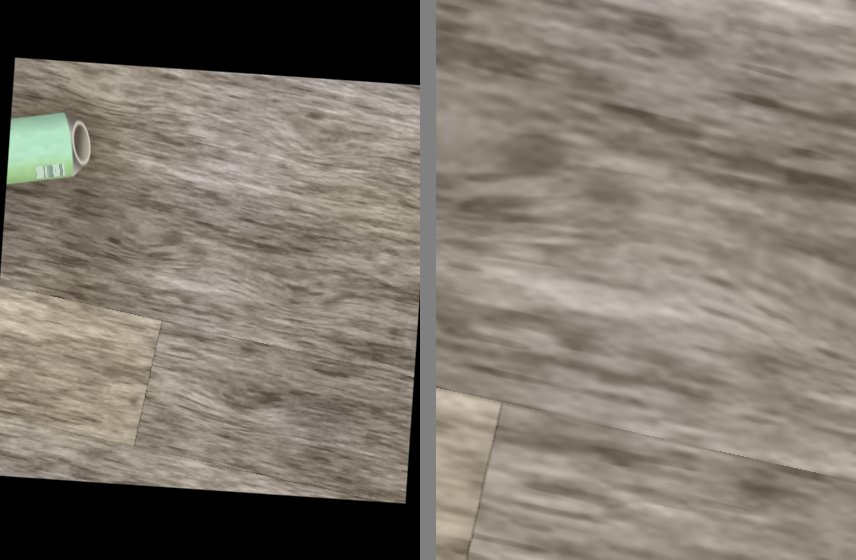
Left, the full canvas; right, a detail of the centre.
Give the GLSL for this texture, as a Shadertoy shader.

```glsl
// A tilted square of grey-brown plank floor on black, with a pale green can lying at its left edge.
// Grain is value noise stretched along the planks and bent around knots by Gaussian bumps;
// the can is a tapered cylinder outline with an elliptical open end.

float hash(vec2 p) {
    vec3 q = fract(p.xyx * vec3(0.1031, 0.1030, 0.0973));
    q += dot(q, q.yzx + 33.33);
    return fract((q.x + q.y) * q.z);
}

float noise(vec2 p) {
    vec2 i = floor(p), f = fract(p);
    f = f * f * (3.0 - 2.0 * f);
    return mix(mix(hash(i), hash(i + vec2(1, 0)), f.x),
               mix(hash(i + vec2(0, 1)), hash(i + vec2(1, 1)), f.x), f.y);
}

// Coordinates along and across an axis at the given angle
vec2 alongAxis(vec2 p, float angle) {
    float c = cos(angle), s = sin(angle);
    return vec2(c * p.x + s * p.y, c * p.y - s * p.x);
}

float bump(vec2 d, vec2 size) {
    d /= size;
    return exp(-dot(d, d));
}

vec3 woodColor(vec2 p, float px) {
    const vec2 knots[5] = vec2[5](vec2(0.26, 1.09), vec2(0.755, 0.986), vec2(0.33, 0.743),
                                  vec2(0.70, 0.62), vec2(0.57, 0.361));
    vec2 g = alongAxis(p, -0.22);

    // Planks: one wide row on top, a split row, and a row below
    float row = step(g.y, 0.64) + step(g.y, 0.334);
    bool split = row == 1.0;
    float leftPlank = split ? step(g.x, 0.252) : 0.0;
    vec2 shift = vec2(7.3, 3.1) * (row + 4.0 * leftPlank);

    // Bend the grain around the knots
    float bend = 0.02 * (noise(g * vec2(4.0, 5.0) + shift) - 0.5);
    float heart = 0.0;
    for (int i = 0; i < 5; i++) {
        vec2 d = g - alongAxis(knots[i], -0.22);
        bend += 0.065 * bump(d, vec2(0.11, 0.05));
        heart += bump(d + vec2(0.0, 0.012), vec2(0.045, 0.012));
    }
    vec2 ring = vec2(g.x, g.y + bend) + shift;
    vec2 fiber = vec2(g.x, g.y + 0.4 * bend) + shift;

    // Tone from broad clouds down to fine pores
    float tone = 0.56;
    tone += 0.34 * (noise(ring * vec2(2.5, 9.0)) - 0.5);
    tone += 0.30 * (noise(ring * vec2(4.0, 42.0)) - 0.5);
    tone += 0.30 * (noise(fiber * vec2(13.0, 85.0)) - 0.5);
    tone += 0.40 * (noise(fiber * vec2(30.0, 170.0)) - 0.5);
    tone += 0.18 * (noise(fiber * vec2(110.0, 260.0)) - 0.5);
    float pores = noise(fiber * vec2(20.0, 125.0) + 51.0);
    tone -= 0.24 * smoothstep(0.66, 0.92, pores);

    // Plank shades, knot hearts and the dark streaks above the long joint
    tone += 0.13 * leftPlank - 0.05 * (split ? 1.0 - leftPlank : 0.0);
    tone += 0.10 * smoothstep(0.4, 1.0, p.x) * smoothstep(0.7, 1.1, p.y);
    tone -= 0.16 * heart * noise(fiber * vec2(25.0, 60.0));
    float streak = bump(g - vec2(0.25, 0.672), vec2(0.32, 0.022));
    tone -= 0.30 * streak * (0.4 + noise(ring * vec2(5.0, 65.0)));
    float smallKnot = bump(p - vec2(0.319, 0.378), vec2(0.010, 0.009));
    tone -= 0.5 * smallKnot;

    // Joints
    float longJoint = min(abs(g.y - 0.64), abs(g.y - 0.334));
    tone -= 0.10 * (1.0 - smoothstep(0.001, 0.002 + px, longJoint));
    float endJoint = split ? abs(g.x - 0.252) : 1.0;
    tone -= 0.22 * (1.0 - smoothstep(0.0005, 0.001 + px, endJoint));

    vec3 wood = mix(vec3(0.35, 0.315, 0.27), vec3(0.78, 0.755, 0.72), clamp(tone, 0.0, 1.1));
    vec3 tint = mix(vec3(1.02, 1.0, 0.96), vec3(0.99, 0.98, 1.01), noise(g * vec2(3.0, 6.0) + 20.0));
    return wood * mix(tint, vec3(1.04, 1.0, 0.94), 0.6 * leftPlank);
}

// Paints the can and its soft shadow over the floor
vec3 addCan(vec3 col, vec2 p, float px) {
    vec2 c = alongAxis(p - vec2(0.194, 0.993), 0.12);
    float across = c.y / 0.077;
    float taper = 0.077 - 0.8 * max(c.x + 0.028, 0.0);
    float body = max(abs(c.y) - taper, c.x);
    float mouth = (length(c / vec2(0.021, 0.054)) - 1.0) * 0.021;
    float outline = min(body, mouth);

    float shadow = exp(-max(outline + 0.01 * across, 0.0) / 0.055);
    col *= 1.0 - shadow * vec3(0.27, 0.29, 0.33);

    // Painted wall, lit from above, with a small striped patch
    vec3 wall = mix(vec3(0.66, 0.82, 0.58), vec3(0.70, 0.88, 0.76), smoothstep(-0.8, -0.1, across));
    wall *= 1.02 - 0.20 * pow(abs(across), 4.0) - 0.08 * smoothstep(0.4, 0.8, across);
    wall *= 0.97 + 0.06 * noise(c * vec2(60.0, 90.0));
    vec2 patchDist = abs(c - vec2(-0.082, -0.058)) - vec2(0.032, 0.012);
    float label = 1.0 - smoothstep(0.0, 2.0 * px, max(patchDist.x, patchDist.y));
    float bars = smoothstep(0.4, 0.6, noise(vec2(c.x * 260.0, 3.0)));
    wall = mix(wall, mix(vec3(0.50, 0.56, 0.56), vec3(0.82, 0.87, 0.85), bars), 0.75 * label);

    // Metal shoulder, bright rim and dark mouth
    float bulge = -0.034 + 0.010 * sqrt(max(1.0 - across * across, 0.0));
    vec3 metal = mix(vec3(0.40, 0.38, 0.36), vec3(0.70, 0.68, 0.65), 0.5 + 0.5 * cos(5.0 * across + 60.0 * c.x));
    vec3 can = mix(wall, metal, smoothstep(-0.003, 0.003, c.x - bulge));
    can = mix(can, vec3(0.80, 0.78, 0.73), 1.0 - smoothstep(-px, px, mouth));
    vec3 inside = mix(vec3(0.34, 0.31, 0.27), vec3(0.66, 0.63, 0.57), smoothstep(-0.012, 0.016, c.x - 0.2 * c.y));
    can = mix(can, inside, 1.0 - smoothstep(-px, px, mouth + 0.004));
    return mix(col, can, 1.0 - smoothstep(-px, px, outline));
}

void mainImage(out vec4 fragColor, in vec2 fragCoord) {
    float px = 1.0 / iResolution.x;
    vec2 p = fragCoord * px;
    vec3 col = addCan(woodColor(p, px), p, px);

    // Tilted square frame on black
    vec2 frame = abs(alongAxis(p, -0.0685) - vec2(0.454, 0.698)) - vec2(0.5, 0.498);
    col *= 1.0 - smoothstep(-px, px, max(frame.x, frame.y));
    fragColor = vec4(col, 1.0);
}
```
